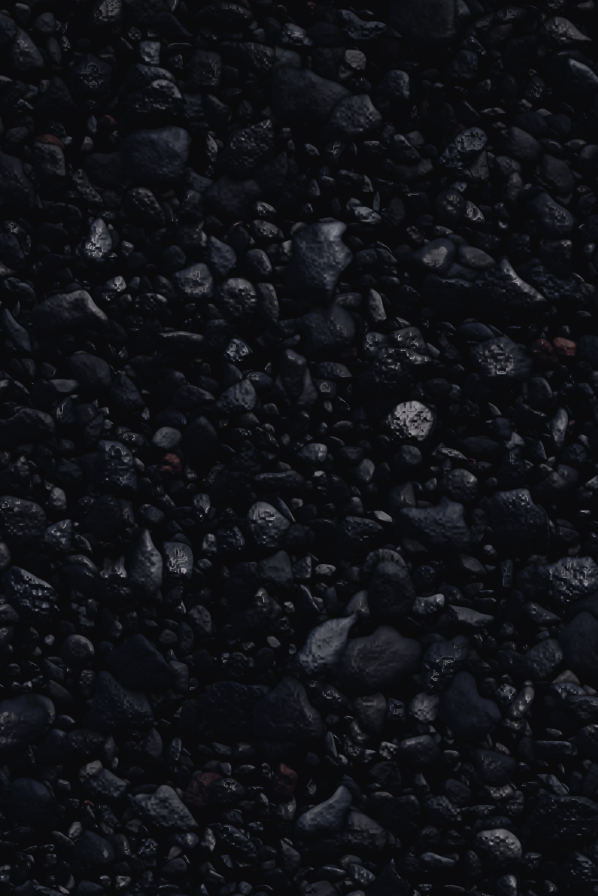
Give the GLSL for this texture, as a WebGL 2 fragment shader.

```glsl
#version 300 es
precision highp float;

uniform vec2 u_resolution;
out vec4 fragColor;

vec4 hash4(vec2 p) {
  vec4 q = fract(p.xyxy * vec4(0.1031, 0.1030, 0.0973, 0.1099));
  q += dot(q, q.wzxy + 33.33);
  return fract((q.xxyz + q.yzzw) * q.zywx);
}

float noise(vec2 p) {
  vec2 i = floor(p), f = fract(p);
  f = f * f * (3.0 - 2.0 * f);
  return mix(mix(hash4(i).x, hash4(i + vec2(1, 0)).x, f.x),
             mix(hash4(i + vec2(0, 1)).x, hash4(i + vec2(1, 1)).x, f.x), f.y);
}

float fbm(vec2 p) {
  return 0.5 * noise(p) + 0.3 * noise(p * 2.1 + 7.3) + 0.2 * noise(p * 4.1 + 3.1);
}

// Rounded random polygon: xy = gradient, z = radius, which is 1 on the rim
vec3 stoneShape(vec2 q, vec2 seed) {
  float sum = 0.0;
  vec2 grad = vec2(0.0);
  for (int i = 0; i < 6; i++) {
    vec4 h = hash4(seed + float(i) * 17.3);
    float angle = (float(i) + 0.75 * h.x) * 1.0472;
    vec2 plane = vec2(cos(angle), sin(angle)) / mix(0.7, 1.1, h.y);
    float t = max(dot(q, plane), 0.0);
    float t2 = t * t;
    sum += t2 * t2 * t2;
    grad += t2 * t2 * t * plane;
  }
  return vec3(grad, pow(sum + 1e-9, 1.0 / 6.0));
}

vec3 shadeStone(vec2 slope, float r, vec2 bump, vec4 look, vec4 tilt) {
  float rise = pow(min(r, 1.0), 2.6);
  vec2 lean = (tilt.xy - 0.5) * 0.9;
  float rough = mix(0.18, 0.75, look.y * look.y);
  vec3 n = normalize(vec3(slope * rise * 1.3 + lean - bump * rough, 0.85 - 0.45 * rise));
  vec3 light = normalize(vec3(0.36, 0.7, 0.5));
  vec3 halfway = normalize(light + vec3(0, 0, 1));

  float diffuse = pow(max(dot(n, light), 0.0), 2.6);
  float gloss = pow(max(dot(n, halfway), 0.0), 45.0) * tilt.z * tilt.z;
  float albedo = mix(0.05, 0.36, look.x * look.x);
  vec3 tint = mix(vec3(0.84, 0.95, 1.18), vec3(1.05, 1.0, 0.99), look.z);
  if (look.w > 0.98) tint = vec3(1.3, 0.62, 0.55);

  vec3 sky = vec3(0.014, 0.021, 0.046) * (0.5 + 0.5 * n.y);
  vec3 lit = tint * albedo * diffuse + vec3(0.32, 0.3, 0.3) * gloss;
  return sky + lit * (1.0 - 0.5 * smoothstep(0.88, 1.0, r));
}

void main() {
  vec2 uv = gl_FragCoord.xy / u_resolution.x;
  float pixel = 1.0 / u_resolution.x;

  // Surface grain and its slope
  vec2 g = uv * 48.0;
  float grain = fbm(g);
  vec2 bump = (vec2(fbm(g + vec2(0.08, 0)), fbm(g + vec2(0, 0.08))) - grain) / 0.08;
  vec2 warp = vec2(noise(uv * 30.0), noise(uv * 30.0 + 51.7)) - 0.5;

  // Stones piled from small and deep to large and high
  vec3 col = vec3(0.004) * grain;
  for (int layer = 0; layer < 4; layer++) {
    float level = float(layer);
    float cells = 30.0 * pow(0.66, level);
    float chance = 0.95 - 0.16 * level;
    vec2 p = uv * cells + level * 37.7 + warp * 0.22;
    vec2 home = floor(p);
    for (int k = 0; k < 9; k++) {
      vec2 id = home + vec2(k % 3 - 1, k / 3 - 1);
      vec2 seed = id + level * 113.0;
      vec4 place = hash4(seed + 5.1);
      vec4 look = hash4(seed + 71.9);
      vec4 tilt = hash4(seed + 139.3);
      if (tilt.w > chance) continue;

      // Long axes favour the falling diagonal
      float angle = 0.9 + (place.z - 0.5) * 2.7;
      mat2 turn = mat2(cos(angle), sin(angle), -sin(angle), cos(angle));
      float size = mix(0.4, 0.62, place.w);
      vec2 stretch = vec2(1.0, mix(0.42, 0.9, fract(place.w * 7.0 + look.w)));
      vec2 center = id + 0.5 + (place.xy - 0.5) * 0.7;
      vec2 q = turn * (p - center) / (size * stretch);

      vec3 shape = stoneShape(q, seed);
      float r = shape.z;
      vec2 slope = (shape.xy / stretch) * turn;
      slope /= length(slope) + 1e-5;

      // Contact shadow, then the stone itself
      col *= mix(0.3, 1.0, smoothstep(1.0, 1.3, r));
      float edge = 0.8 * pixel * cells / (size * stretch.y);
      float cover = 1.0 - smoothstep(1.0 - edge, 1.0 + edge, r);
      vec3 stone = shadeStone(slope, r, bump, look, tilt);
      stone *= (0.75 + 0.1 * level) * (0.55 + 0.9 * grain);
      col = mix(col, stone, cover);
    }
  }

  // Dimmer toward the top, greyer in the highlights, over a lifted black
  float height = gl_FragCoord.y / u_resolution.y;
  col *= 1.12 - 0.4 * smoothstep(0.65, 1.0, height);
  float luma = dot(col, vec3(0.3, 0.6, 0.1));
  col = mix(col, luma * vec3(1.02, 0.99, 1.01), 0.7 * smoothstep(0.06, 0.25, luma));
  fragColor = vec4(col + vec3(0.037, 0.038, 0.044), 1.0);
}
```
